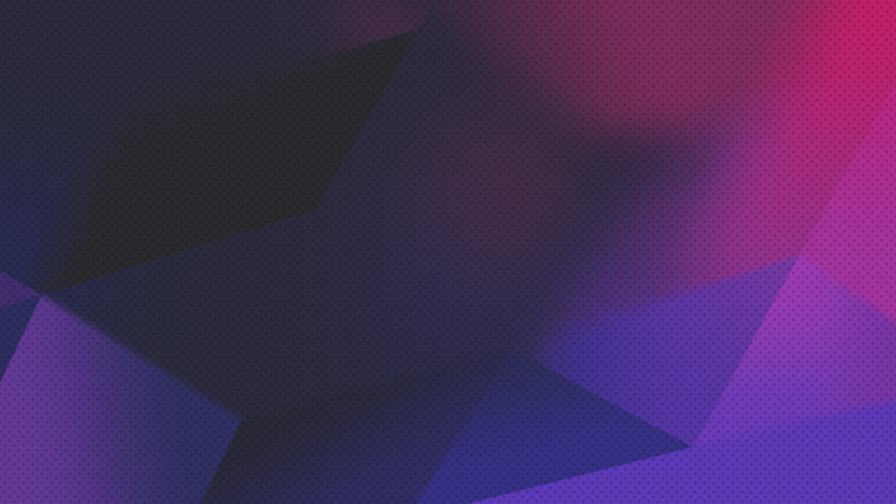
A Shadertoy shader for this background:

```glsl
#define EDGE 0.0022
#define DOT_COLUMNS 54.0
#define DOT_ROWS 108.0
#define DOT_RADIUS 0.0026
#define DOT_DEPTH 0.23
#define GRAIN 0.004
#define NIGHT vec3(0.163, 0.161, 0.230)
#define COAL vec3(0.155, 0.155, 0.172)
#define INDIGO vec3(0.20, 0.18, 0.50)
#define VIOLET vec3(0.345, 0.215, 0.69)
#define ORCHID vec3(0.59, 0.22, 0.67)
#define CRIMSON vec3(0.72, 0.12, 0.40)

// Shared corners of the facets, in canvas heights
const vec2 PEAK = vec2(0.833, 0.944);
const vec2 NOTCH = vec2(0.625, 0.583);
const vec2 WEST = vec2(0.083, 0.415);
const vec2 FOOT = vec2(0.481, 0.167);
const vec2 HUB = vec2(1.019, 0.306);
const vec2 KEEL = vec2(1.375, 0.113);
const vec2 ELBOW = vec2(1.588, 0.495);
const vec2 SADDLE = vec2(1.227, 0.694);
const vec2 EAST = vec2(1.778, 0.838);

// Coverage of the half plane to the left of the line a to b
float side(vec2 p, vec2 a, vec2 b, float soft) {
    vec2 d = normalize(b - a);
    float dist = d.x * (p.y - a.y) - d.y * (p.x - a.x);
    float w = max(soft, 0.75 / iResolution.y);
    return smoothstep(-w, w, dist);
}

// Eased position of p between a and b
float ramp(vec2 p, vec2 a, vec2 b) {
    vec2 d = b - a;
    return smoothstep(0.0, 1.0, dot(p - a, d) / dot(d, d));
}

float glow(vec2 p, vec2 center, float radius) {
    vec2 d = (p - center) / radius;
    return exp(-dot(d, d));
}

float hash(vec2 p) {
    vec3 q = fract(p.xyx * 0.1031);
    q += dot(q, q.yzx + 33.33);
    return fract((q.x + q.y) * q.z);
}

vec3 leftFacets(vec2 p) {
    vec3 col = NIGHT;
    col = mix(col, vec3(0.15, 0.16, 0.34), 0.7 * glow(p, vec2(0.0, 0.47), 0.22));
    col = mix(col, vec3(0.18, 0.17, 0.34), 0.6 * glow(p, vec2(0.94, 0.41), 0.25));
    col = mix(col, vec3(0.28, 0.17, 0.28), 0.7 * glow(p, vec2(1.01, 0.63), 0.20));

    // Coal sheet with two hard lower edges
    float coal = side(p, WEST, NOTCH, EDGE) * side(p, NOTCH, PEAK, EDGE);
    coal *= side(p, PEAK, vec2(0.22, 0.76), 0.10 * smoothstep(0.85, 0.4, p.x));
    coal *= side(p, vec2(0.23, 0.76), WEST, 0.07);
    col = mix(col, COAL, coal);
    float cap = side(p, PEAK, vec2(0.861, 1.0), EDGE) * side(p, vec2(0.22, 0.76), PEAK, EDGE);
    col = mix(col, vec3(0.31, 0.17, 0.28), cap * glow(p, vec2(0.84, 1.02), 0.17));

    // Slivers at the left border
    float sliver = side(p, vec2(0.0, 0.463), WEST, EDGE);
    float above = side(p, vec2(0.0, 0.387), WEST, EDGE);
    float border = side(p, WEST, vec2(0.0, 0.241), EDGE);
    float inside = step(p.x, WEST.x);
    col = mix(col, vec3(0.24, 0.17, 0.41), (1.0 - sliver) * above * inside);
    col = mix(col, vec3(0.17, 0.17, 0.36), (1.0 - above) * (1.0 - border) * inside);

    // Lower left panel
    vec3 panel = mix(vec3(0.37, 0.21, 0.57), vec3(0.18, 0.18, 0.37), ramp(p, vec2(0.02, 0.15), vec2(0.38, 0.20)));
    float cover = border * side(p, FOOT, WEST, 0.012) * side(p, vec2(0.398, 0.0), FOOT, 0.005);
    return mix(col, panel, cover);
}

vec3 upperRight(vec2 p, vec3 col) {
    // Purple slope rising from a dark crease
    vec2 across = SADDLE + vec2(0.34, -0.17);
    vec3 slope = mix(vec3(0.18, 0.16, 0.27), vec3(0.52, 0.20, 0.55), ramp(p, SADDLE - vec2(0.08, 0.0), across));
    slope = mix(slope, vec3(0.28, 0.19, 0.55), 0.6 * glow(p, vec2(1.23, 0.32), 0.19));
    col = mix(col, slope, side(p, SADDLE, HUB, 0.12));

    // Wine coloured wing with a shadow along its lower rim
    vec3 wing = mix(vec3(0.18, 0.16, 0.23), vec3(0.47, 0.165, 0.35), ramp(p, vec2(0.84, 0.78), vec2(1.32, 0.96)));
    float cover = side(p, PEAK, SADDLE, 0.09) * side(p, SADDLE, vec2(1.55, 0.79), 0.09);
    col = mix(col, wing, cover);
    vec2 shadow = (p - SADDLE - vec2(0.04, -0.01)) * vec2(0.55, 1.0);
    col = mix(col, vec3(0.19, 0.15, 0.25), 0.45 * glow(shadow, vec2(0.0), 0.07));

    // Crimson sheet toward the corner
    vec3 sheet = mix(vec3(0.57, 0.18, 0.51), CRIMSON, smoothstep(0.46, 0.98, p.y));
    return mix(col, sheet, ramp(p, vec2(1.41, 0.76), vec2(1.62, 0.68)) * smoothstep(0.36, 0.58, p.y));
}

vec3 lowerRight(vec2 p, vec3 col) {
    // Panels below the hub
    float below = side(p, HUB, FOOT, 0.010);
    float rightOfFoot = 1.0 - side(p, vec2(0.398, 0.0), FOOT, 0.005);
    vec3 shade = mix(vec3(0.152, 0.15, 0.20), vec3(0.18, 0.17, 0.37), ramp(p, vec2(0.62, 0.24), vec2(0.76, 0.0)));
    float underHub = 1.0 - side(p, HUB, KEEL, EDGE);
    col = mix(col, shade, below * rightOfFoot * underHub);
    vec3 blue = mix(vec3(0.17, 0.17, 0.33), INDIGO, ramp(p, HUB, vec2(1.08, 0.08)));
    col = mix(col, blue, underHub * side(p, HUB, vec2(0.824, 0.0), 0.008));

    // Violet wedge, its upper rim fading toward the hub
    vec3 wedge = mix(vec3(0.22, 0.18, 0.50), vec3(0.31, 0.20, 0.62), ramp(p, HUB, vec2(1.38, 0.30)));
    wedge = mix(wedge, vec3(0.44, 0.21, 0.61), glow(p, ELBOW, 0.22));
    float rimWidth = mix(0.04, 0.006, ramp(p, HUB, ELBOW));
    float cover = side(p, HUB, KEEL, EDGE) * (1.0 - side(p, HUB, ELBOW, rimWidth));
    col = mix(col, wedge, cover * smoothstep(0.0, 0.14, p.x - HUB.x));

    // Bright strip under the keel
    col = mix(col, VIOLET, 1.0 - side(p, vec2(0.926, 0.0), KEEL, EDGE));

    // Facets along the right border
    vec3 east = mix(vec3(0.61, 0.19, 0.59), vec3(0.70, 0.14, 0.47), smoothstep(0.45, 0.90, p.y));
    vec3 orchid = mix(vec3(0.40, 0.22, 0.69), ORCHID, smoothstep(0.14, 0.48, p.y));
    orchid = mix(orchid, vec3(0.45, 0.20, 0.62), smoothstep(1.58, 1.78, p.x));
    east = mix(east, orchid, 1.0 - side(p, ELBOW, vec2(1.778, 0.36), 0.015));
    east = mix(east, VIOLET, 1.0 - side(p, KEEL, vec2(1.778, 0.206), 0.015));
    return mix(col, east, side(p, EAST, KEEL, EDGE) * step(KEEL.y, p.y));
}

// Round perforation on a diagonal lattice
float dots(vec2 p) {
    float row = floor(p.y * DOT_ROWS);
    vec2 cell = vec2(fract(p.x * DOT_COLUMNS + 0.5 * mod(row, 2.0)), fract(p.y * DOT_ROWS)) - 0.5;
    float d = length(cell / vec2(DOT_COLUMNS, DOT_ROWS));
    float w = 0.6 / iResolution.y;
    return 1.0 - smoothstep(DOT_RADIUS - w, DOT_RADIUS + w, d);
}

void mainImage(out vec4 fragColor, in vec2 fragCoord) {
    vec2 p = fragCoord / iResolution.y;
    vec3 col = lowerRight(p, upperRight(p, leftFacets(p)));
    col *= 1.04 - DOT_DEPTH * dots(p);
    col += GRAIN * (hash(floor(p * 432.0)) - 0.5);
    fragColor = vec4(col, 1.0);
}
```
